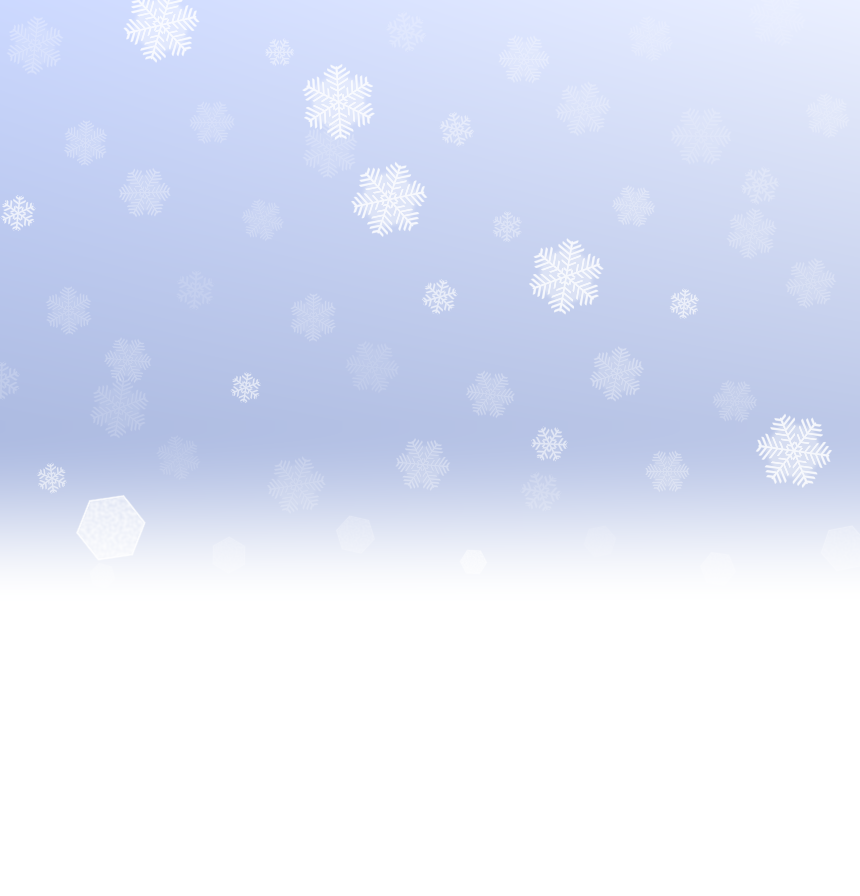
This background is drawn by a WebGL 1 fragment shader. Its source:

```glsl
precision highp float;
// Winter sky: a pale blue gradient, lighter at the upper right, melting
// into white snow below. Six-fold crystals (stars, ferns and plates) are
// scattered by a low-discrepancy sequence and blended on top.

uniform vec2 u_resolution;

const float PI = 3.14159265;
const vec3 SKY_TOP_LEFT = vec3(0.80, 0.85, 1.00);
const vec3 SKY_TOP_RIGHT = vec3(0.92, 0.94, 1.00);
const vec3 SKY_LOW_LEFT = vec3(0.68, 0.735, 0.885);
const vec3 SKY_LOW_RIGHT = vec3(0.74, 0.785, 0.91);
const vec3 SNOW = vec3(1.0);
const float SKY_BASE = 0.53;      // height of the darkest band
const float HAZE_TOP = 0.52;      // white haze starts here
const float HAZE_BOTTOM = 0.32;   // and is solid from here down

const int FLAKE_COUNT = 54;
const float NEAR_LIMIT = 16.0;    // near flakes are every third below this
const vec2 SCATTER_STEP = vec2(0.7549, 0.5698);
const vec2 SCATTER_START = vec2(0.129, 0.091);
const float SCATTER_FLOOR = 0.35;
const float SCATTER_SPAN = 0.67;
const float NEAR_RADIUS = 0.041;
const vec2 FAR_RADIUS = vec2(0.014, 0.034);

float hash(float n) {
  return fract(sin(n * 12.9898 + 4.1) * 43758.5);
}

vec2 gradientAt(vec2 cell) {
  float angle = 2.0 * PI * hash(dot(cell, vec2(1.0, 17.3)));
  return vec2(cos(angle), sin(angle));
}

float gradientNoise(vec2 p) {
  vec2 i = floor(p), f = p - i;
  vec2 u = f * f * f * (f * (f * 6.0 - 15.0) + 10.0);
  vec2 e = vec2(1.0, 0.0);
  float a = dot(gradientAt(i), f);
  float b = dot(gradientAt(i + e.xy), f - e.xy);
  float c = dot(gradientAt(i + e.yx), f - e.yx);
  float d = dot(gradientAt(i + e.xx), f - e.xx);
  return mix(mix(a, b, u.x), mix(c, d, u.x), u.y);
}

// Mirror the plane into one half arm that lies along +x.
vec2 foldSixfold(vec2 p, float spin) {
  float angle = abs(mod(atan(p.y, p.x) + spin, PI / 3.0) - PI / 6.0);
  return length(p) * vec2(cos(angle), sin(angle));
}

float inside(float d, float blur) {
  return 1.0 - smoothstep(-blur, blur, d);
}

// Distance to a spine with side branches rising at sixty degrees.
float branchDistance(vec2 q, float spacing) {
  float spine = length(vec2(max(q.x - 0.94, 0.0), q.y));
  float along = q.y / 0.866;
  float root = q.x - 0.5 * along;
  float base = clamp(floor(root / spacing + 0.5) * spacing, spacing, 0.9);
  float reach = min(0.7 * base, 0.75 * (1.0 - base) + 0.08);
  float side = length(vec2((root - base) * 0.866, max(along - reach, 0.0)));
  return min(spine, side);
}

float hexDistance(vec2 q) {
  return dot(q, vec2(0.866, 0.5)) - 0.83;
}

float plate(vec2 p, vec2 q, float blur) {
  float d = hexDistance(q);
  float rim = inside(abs(d + 0.03) - 0.03, blur);
  float grain = 0.72 + 0.4 * gradientNoise(p * 9.0);
  return inside(d, blur) * clamp(max(grain, rim), 0.0, 1.0);
}

float crystal(vec2 q, float fern, float blur) {
  float d = branchDistance(q, mix(0.27, 0.15, fern));
  float lines = inside(d - mix(0.055, 0.032, fern), blur);
  float body = inside(hexDistance(q / 0.85), 0.12) * mix(0.12, 0.45, fern);
  return max(lines, body);
}

void main() {
  vec2 uv = gl_FragCoord.xy / u_resolution;
  float aspect = u_resolution.x / u_resolution.y;

  // Sky and the white haze rising from the ground
  float lift = clamp((uv.y - SKY_BASE) / (1.0 - SKY_BASE), 0.0, 1.0);
  vec3 low = mix(SKY_LOW_LEFT, SKY_LOW_RIGHT, uv.x);
  vec3 high = mix(SKY_TOP_LEFT, SKY_TOP_RIGHT, uv.x);
  vec3 color = mix(low, high, lift);
  color = mix(SNOW, color, smoothstep(HAZE_BOTTOM, HAZE_TOP, uv.y));

  // Scattered crystals
  for (int i = 0; i < FLAKE_COUNT; i++) {
    float n = float(i);
    vec2 spot = fract(SCATTER_START + n * SCATTER_STEP);
    spot.y = SCATTER_FLOOR + SCATTER_SPAN * spot.y;
    float near = step(mod(n, 3.0), 0.5) * step(n, NEAR_LIMIT);
    float chance = hash(n + 31.0);
    float radius = mix(mix(FAR_RADIUS.x, FAR_RADIUS.y, chance), NEAR_RADIUS, near);
    vec2 p = (uv - spot) * vec2(aspect, 1.0) / radius;
    if (dot(p, p) > 1.3) continue;

    // Small far flakes are crisp, large far ones faint
    float glint = hash(n + 7.0);
    float farAlpha = 0.12 + 0.28 * glint + 0.45 * step(chance, 0.3) * glint;
    float alpha = mix(farAlpha, 0.85, near);
    float blur = 0.8 / (radius * u_resolution.y);
    vec2 q = foldSixfold(p, hash(n + 53.0) * PI);
    float shape = mod(n, 7.0) < 0.5
      ? plate(p, q, blur)
      : crystal(q, step(0.4, chance), blur);
    color = mix(color, SNOW, shape * alpha);
  }
  gl_FragColor = vec4(color, 1.0);
}
```
